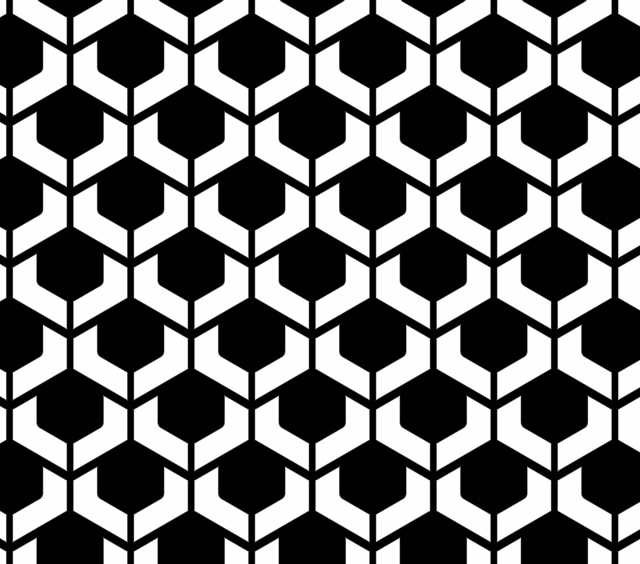
Give the GLSL for this pattern, as a WebGL 1 fragment shader.

```glsl
precision highp float;

// Black and white lattice of open hexagonal cups, each made of two mirrored
// bent bars. Two interleaved grids, half a column apart, repeat one signed
// distance that is folded about the cup's vertical axis.

uniform vec2 u_resolution;

#define COLUMNS 5.286             // cups across the canvas width
#define ROW_PITCH 0.5864          // row spacing, in cup widths
#define FIRST_TIP vec2(0.579, 0.387) // a cup tip, from the top left corner
#define HALF_GAP 0.0273           // half the upright black line
#define BAR_WIDTH 0.196           // thickness of a white bar
#define BAR_TOP 0.689             // slanted cut that ends the bars
#define CORNER 0.03               // rounding of the inner bend
#define EDGE_PIXELS 0.9           // half width of the soft edge
#define INK vec3(0.004)
#define PAPER vec3(0.996)

float smoothMax(float a, float b, float k) {
    float h = max(k - abs(a - b), 0.0) / k;
    return max(a, b) + 0.25 * k * h * h;
}

// Distance to a cup whose lower tip is at the origin, negative inside
float cupDistance(vec2 p) {
    vec2 q = vec2(abs(p.x), p.y);
    float rising = dot(q, vec2(-0.5, 0.8660254));
    float falling = dot(q, vec2(0.5, 0.8660254));
    float wall = 0.5 - HALF_GAP;

    // Outline: centre line, outer wall, lower slant and top cut
    float outline = max(HALF_GAP - q.x, q.x - wall);
    outline = max(outline, max(-rising, falling - BAR_TOP));

    // Hollow inside the bend
    float hollow = smoothMax(q.x - wall + BAR_WIDTH, BAR_WIDTH - rising, CORNER);
    return max(outline, -hollow);
}

// One rectangular grid of cups, covering every second row
float cupGrid(vec2 p) {
    float below = 0.2; // keeps the wrap clear of the tip
    vec2 cell = vec2(fract(p.x + 0.5) - 0.5,
                     mod(p.y + below, 2.0 * ROW_PITCH) - below);
    return cupDistance(cell);
}

void main() {
    // Cup widths, measured from the top left, with y pointing up
    float scale = COLUMNS / u_resolution.x;
    vec2 p = (gl_FragCoord.xy - vec2(0.0, u_resolution.y)) * scale;
    p -= FIRST_TIP * vec2(1.0, -1.0);

    float d = min(cupGrid(p), cupGrid(p - vec2(0.5, ROW_PITCH)));

    float soft = EDGE_PIXELS * scale;
    float ink = smoothstep(-soft, soft, d);
    gl_FragColor = vec4(mix(PAPER, INK, ink), 1.0);
}
```
